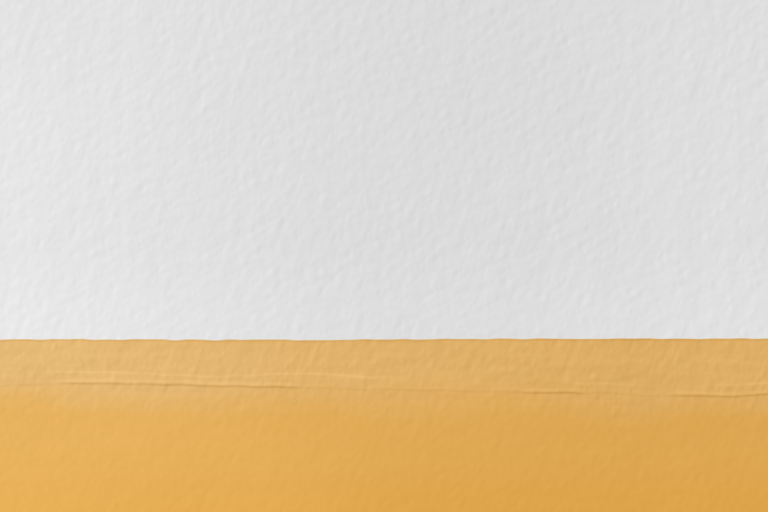
Write a Shadertoy shader that draws this texture.

```glsl
// A plaster wall: pale grey paint above, a warm ochre dado below.
// Smooth gradients give the side light; noise used as a height field gives
// the relief, with a wavering crease between two layers of ochre paint.

const vec3 WALL_LEFT = vec3(0.907, 0.907, 0.910);
const vec3 WALL_MID = vec3(0.858, 0.858, 0.860);
const vec3 WALL_RIGHT = vec3(0.876, 0.872, 0.872);
const vec3 BAND_LEFT = vec3(0.900, 0.728, 0.465);
const vec3 BAND_RIGHT = vec3(0.868, 0.682, 0.400);
const vec3 BASE_LEFT = vec3(0.912, 0.702, 0.372);
const vec3 BASE_RIGHT = vec3(0.868, 0.652, 0.322);
const float EDGE_HEIGHT = 0.337;
const float EDGE_WOBBLE = 0.0025;
const float GRAIN_SCALE = 85.0;
const float WALL_RELIEF = 0.026;
const float OCHRE_RELIEF = 0.034;
const float STROKE_AMOUNT = 0.022;
const float CREASE_DEPTH = 0.055;
const vec2 LIGHT_DIR = vec2(-0.8, 0.6);
const float LIGHT_STEP = 0.003;

float hash(vec2 p) {
    return fract(sin(dot(p, vec2(127.1, 311.7))) * 43758.5453);
}

float noise(vec2 p) {
    vec2 i = floor(p), f = fract(p);
    f = f * f * (3.0 - 2.0 * f);
    return mix(mix(hash(i), hash(i + vec2(1.0, 0.0)), f.x),
               mix(hash(i + vec2(0.0, 1.0)), hash(i + vec2(1.0, 1.0)), f.x), f.y);
}

float fbm(vec2 p) {
    float sum = 0.0, amp = 0.5;
    for (int i = 0; i < 4; i++) {
        sum += amp * noise(p);
        p = mat2(1.6, 1.2, -1.2, 1.6) * p + 7.3;
        amp *= 0.5;
    }
    return sum;
}

// Bumpy plaster, slightly drawn out along the brush direction
float plasterHeight(vec2 p) {
    vec2 q = mat2(0.94, 0.34, -0.34, 0.94) * p * vec2(1.0, 0.7);
    return noise(q * GRAIN_SCALE) + 0.5 * noise(q * GRAIN_SCALE * 1.9 + 17.0)
         + 0.6 * noise(q * GRAIN_SCALE * 0.42 + 5.0);
}

// Slope towards the light: positive is lit, negative is shaded
float relief(vec2 p) {
    return plasterHeight(p - LIGHT_DIR * LIGHT_STEP)
         - plasterHeight(p + LIGHT_DIR * LIGHT_STEP);
}

vec3 wallColor(vec2 uv, vec2 p) {
    vec3 col = mix(WALL_LEFT, WALL_MID, smoothstep(-0.1, 0.56, uv.x));
    col = mix(col, WALL_RIGHT, smoothstep(0.62, 1.05, uv.x));
    col += 0.012 * (1.0 - smoothstep(EDGE_HEIGHT, 0.56, uv.y));
    col -= 0.010 * smoothstep(0.75, 1.0, uv.y) * (1.0 - smoothstep(0.0, 0.3, uv.x));
    float streaks = noise(p * vec2(70.0, 4.0)) - 0.5;
    float patches = fbm(p * 3.0) - 0.47;
    return col + 0.006 * streaks + 0.010 * patches + WALL_RELIEF * relief(p);
}

float creaseHeight(float x) {
    float wobble = 0.006 * (noise(vec2(x * 7.0, 3.0)) - 0.5)
                 + 0.003 * (noise(vec2(x * 28.0, 9.0)) - 0.5);
    return mix(0.250, 0.229, smoothstep(0.1, 1.4, x)) + wobble;
}

vec3 ochreColor(vec2 uv, vec2 p) {
    float across = smoothstep(0.0, 0.75, uv.x);
    vec3 band = mix(BAND_LEFT, BAND_RIGHT, across);
    vec3 base = mix(BASE_LEFT, BASE_RIGHT, across);
    base -= vec3(0.0, 0.010, 0.030) * (1.0 - smoothstep(0.0, 0.14, uv.y));

    // The pale upper band fades into the deeper paint below the crease
    float crease = creaseHeight(p.x);
    float mottling = fbm(p * vec2(5.0, 14.0)) - 0.47;
    float layer = smoothstep(-0.075, 0.020, uv.y - crease + 0.07 * mottling);
    vec3 col = mix(base, band, layer);

    // Horizontal brush strokes, strongest in the upper band
    float strokes = fbm(p * vec2(9.0, 75.0)) - 0.47;
    col += STROKE_AMOUNT * strokes * mix(0.35, 1.3, layer);
    col += 0.020 * (fbm(p * 4.0 + 11.0) - 0.47);

    // Broken crease: a lit lip above a thin shadow
    float d = uv.y - crease;
    float broken = smoothstep(0.28, 0.70, noise(vec2(p.x * 11.0, 2.0)));
    float shadow = exp(-pow(d / 0.0026, 2.0));
    float lip = exp(-pow((d - 0.006) / 0.004, 2.0));
    col += CREASE_DEPTH * (0.25 + 0.75 * broken) * (0.45 * lip - shadow);

    // A fainter second ridge just above it
    float ridge = d - 0.018 - 0.010 * noise(vec2(p.x * 5.0, 21.0));
    float ridgeMask = smoothstep(0.45, 0.8, noise(vec2(p.x * 6.0, 31.0)));
    col += 0.025 * ridgeMask * exp(-pow(ridge / 0.003, 2.0));

    return col + OCHRE_RELIEF * mix(0.45, 1.0, layer) * relief(p + 3.7);
}

void mainImage(out vec4 fragColor, in vec2 fragCoord) {
    vec2 uv = fragCoord / iResolution.xy;
    vec2 p = fragCoord / iResolution.y;
    float pixel = 1.0 / iResolution.y;

    // Hand-painted boundary, dipping slightly left of centre
    float edge = EDGE_HEIGHT - 0.002 * exp(-pow((uv.x - 0.36) / 0.2, 2.0))
               + 0.002 * uv.x + EDGE_WOBBLE * (noise(vec2(p.x * 38.0, 1.0)) - 0.5);
    float d = uv.y - edge;
    vec3 ochre = ochreColor(uv, p);
    ochre -= vec3(0.030, 0.045, 0.060) * exp(-pow(d / 0.004, 2.0));
    vec3 col = mix(ochre, wallColor(uv, p), smoothstep(-pixel, pixel, d));
    fragColor = vec4(clamp(col, 0.0, 1.0), 1.0);
}
```
